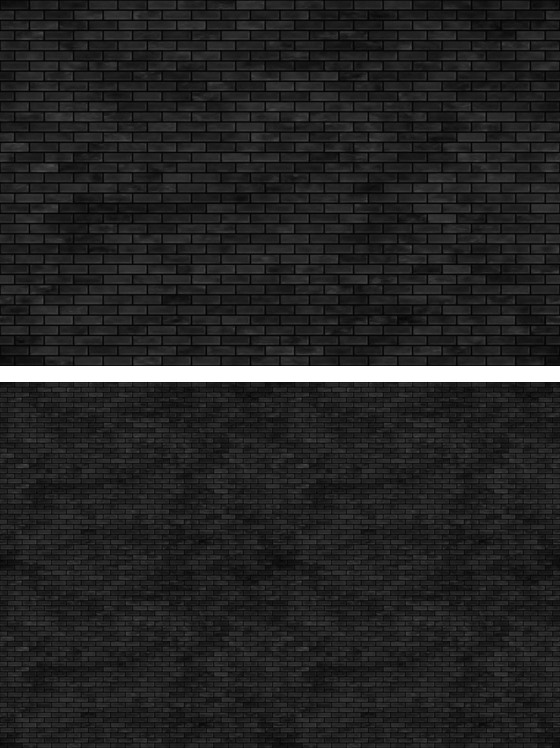
Top: one tile. Bottom: repeated 2 by 2.
Reproduce this texture procedurally as a Shadertoy shader.

```glsl
// A dark charcoal brick wall in running bond, with soft black joints,
// faintly lit brick rims and scuffed faces. Each brick is a rounded box
// distance; wear is noise seeded by its wrapped index, over wrapping patches.

const vec2 BRICKS = vec2(19.0, 36.0);   // repeats across and down (even rows)
const float JOINT = 0.125;              // joint width, in row heights
const float CORNER = 0.08;              // corner radius, in row heights
const float EDGE_SOFTNESS = 0.07;
const float RIM_INSET = 0.125;
const float RIM_WIDTH = 0.065;
const float RIM_LIGHT = 0.05;
const float TONE_SPREAD = 0.06;         // difference between bricks
const float MOTTLE = 0.13;              // cloudy wear on the faces
const float SCUFF = 0.07;               // pale scrapes on worn bricks
const float GRAIN = 0.014;
const float PATCH = 0.085;              // broad light and dark areas
const vec2 PATCH_COUNT = vec2(9.0, 7.0);
const vec2 NO_WRAP = vec2(4096.0);
const vec2 LIGHT_DIR = vec2(0.4, -0.45);
const vec3 JOINT_COLOR = vec3(0.017);
const vec3 BRICK_COLOR = vec3(0.132);

float hash(vec2 p) {
    uvec2 q = uvec2(ivec2(floor(p))) * uvec2(73856093u, 19349663u);
    uint h = q.x ^ q.y;
    h = (h ^ (h >> 16)) * 73244475u;
    h = (h ^ (h >> 15)) * 73244475u;
    h ^= h >> 16;
    return float(h & 65535u) / 65535.0;
}

float valueNoise(vec2 p, vec2 period) {
    vec2 i = floor(p), f = fract(p);
    f = f * f * (3.0 - 2.0 * f);
    vec2 a = mod(i, period), b = mod(i + 1.0, period);
    float low = mix(hash(a), hash(vec2(b.x, a.y)), f.x);
    float high = mix(hash(vec2(a.x, b.y)), hash(b), f.x);
    return mix(low, high, f.y);
}

float fbm(vec2 p) {
    float sum = 0.0, weight = 0.5;
    for (int octave = 0; octave < 4; octave++) {
        sum += weight * valueNoise(p, NO_WRAP);
        p = p * 2.0 + 17.3;
        weight *= 0.5;
    }
    return sum / 0.9375;
}

float roundedBox(vec2 p, vec2 halfSize, float radius) {
    vec2 q = abs(p) - halfSize + radius;
    return length(max(q, 0.0)) + min(max(q.x, q.y), 0.0) - radius;
}

void mainImage(out vec4 fragColor, in vec2 fragCoord) {
    // Running bond: even rows, counted from the bottom, shift by half a brick
    vec2 uv = fragCoord / iResolution.xy;
    vec2 grid = uv * BRICKS;
    grid.x += 0.5 * (1.0 - mod(floor(grid.y), 2.0));
    vec2 id = mod(floor(grid), BRICKS);

    // Local position, measured in row heights
    vec2 cell = vec2(iResolution.x / iResolution.y * BRICKS.y / BRICKS.x, 1.0);
    vec2 p = (fract(grid) - 0.5) * cell;
    vec2 halfSize = 0.5 * (cell - JOINT);
    float d = roundedBox(p, halfSize, CORNER);
    float softness = max(EDGE_SOFTNESS, 0.65 * BRICKS.y / iResolution.y);
    float face = 1.0 - smoothstep(-softness, softness, d);

    // Tone of each brick, over broad patches that wrap with the wall
    float tone = TONE_SPREAD * (hash(id) - 0.5);
    float broad = 0.6 * valueNoise(uv * PATCH_COUNT, PATCH_COUNT)
                + 0.4 * valueNoise(uv * PATCH_COUNT * 2.0, PATCH_COUNT * 2.0);
    tone += PATCH * (broad - 0.5);

    // Cloudy wear and grain, different on each brick
    vec2 seed = 400.0 * vec2(hash(id + 31.0), hash(id + 67.0));
    float wear = hash(id + 113.0);
    float clouds = fbm(p * vec2(0.9, 1.7) + seed);
    tone += MOTTLE * (0.4 + wear) * (clouds - 0.5);
    tone += GRAIN * (valueNoise(p * 11.0 + seed, NO_WRAP) - 0.5);

    // Stretched pale scrapes on the most worn bricks
    float scrape = fbm(p * vec2(1.2, 3.0) + seed.yx + 50.0);
    tone += SCUFF * smoothstep(0.55, 0.85, scrape) * smoothstep(0.4, 1.0, wear);

    // Rim light, stronger on the lower and right edges
    vec2 q = abs(p) - halfSize;
    vec2 normal = q.x > q.y ? vec2(sign(p.x), 0.0) : vec2(0.0, sign(p.y));
    float rimOffset = (d + RIM_INSET) / RIM_WIDTH;
    float rim = exp(-rimOffset * rimOffset) * (0.6 + dot(normal, LIGHT_DIR));
    tone += RIM_LIGHT * rim * (0.6 + 0.8 * clouds);

    vec3 color = mix(JOINT_COLOR, BRICK_COLOR + tone, face);
    fragColor = vec4(clamp(color, 0.0, 1.0), 1.0);
}
```
